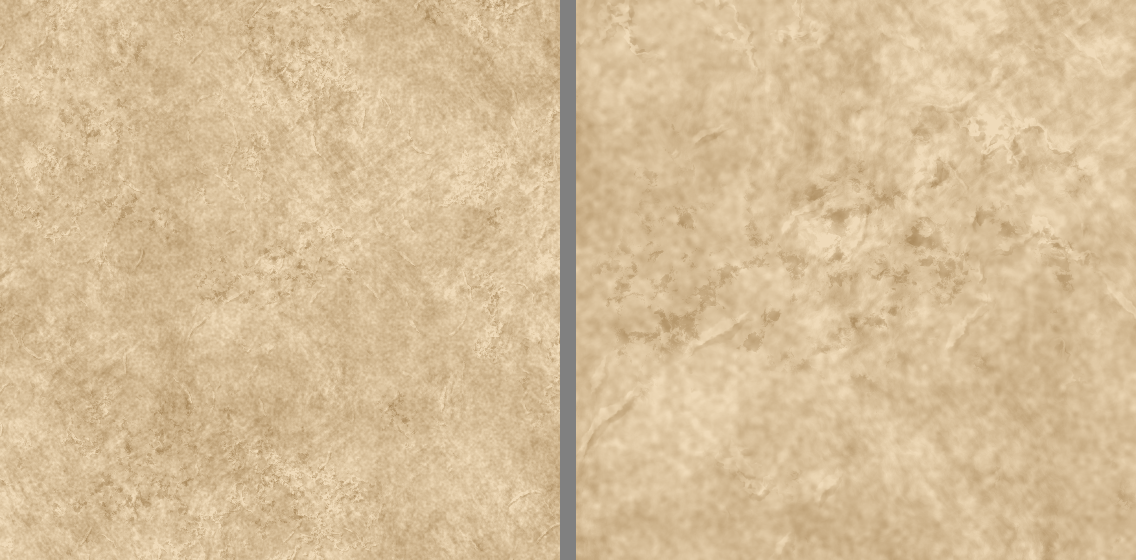
Left, the full canvas; right, a detail of the centre.
This texture is drawn by a three.js fragment shader. Its source:

```glsl
varying vec2 vUv;

float hash(vec2 p) {
  return fract(sin(dot(p, vec2(127.1, 311.7))) * 43758.5453);
}

float noise(vec2 p) {
  vec2 i = floor(p), f = fract(p);
  f = f * f * (3.0 - 2.0 * f);
  return mix(mix(hash(i), hash(i + vec2(1.0, 0.0)), f.x),
             mix(hash(i + vec2(0.0, 1.0)), hash(i + vec2(1.0, 1.0)), f.x), f.y);
}

// Fractal noise centred on zero
float fbm(vec2 p) {
  float sum = 0.0, amp = 1.0;
  for (int i = 0; i < 6; i++) {
    sum += amp * (noise(p) - 0.5);
    p = mat2(1.6, 1.2, -1.2, 1.6) * p + 7.3;
    amp *= 0.68;
  }
  return sum;
}

mat2 rotate(float a) {
  return mat2(cos(a), -sin(a), sin(a), cos(a));
}

// Short bent trowel scratches, gathered in clusters
float scratches(vec2 p) {
  vec2 g = p * 16.0;
  float cover = 0.0;
  for (int y = -1; y <= 1; y++) {
    for (int x = -1; x <= 1; x++) {
      vec2 cell = floor(g) + vec2(float(x), float(y));
      float h = hash(cell), k = hash(cell + 17.0), s = hash(cell + 41.0);
      float present = step(0.7, s + 0.9 * (noise(cell * 0.35 + 3.0) - 0.3));
      float angle = mix(0.4, 2.6, hash(cell + 5.0));
      vec2 d = rotate(angle) * (g - cell - vec2(h, k));
      d.y += (h - 0.5) * 2.0 * d.x * d.x;
      float reach = d.x / mix(0.15, 0.55, k);
      float width = mix(0.018, 0.065, s * h) * (1.0 - reach * reach);
      float stroke = 1.0 - smoothstep(-0.012, 0.015, abs(d.y) - width);
      cover = max(cover, present * stroke * mix(0.5, 1.0, k));
    }
  }
  return cover * smoothstep(0.2, 0.45, noise(p * 95.0));
}

// Ragged raised crumbs along noise contours
float flakes(vec2 p) {
  float patches = smoothstep(0.02, 0.4, fbm(p * 7.0 + 40.0));
  return patches * (1.0 - smoothstep(0.03, 0.12, abs(fbm(p * 18.0 + 11.0))));
}

float relief(vec2 p) {
  return max(scratches(p), 0.8 * flakes(p));
}

void main() {
  vec2 p = vUv;
  vec2 warped = p + 0.006 * vec2(fbm(p * 24.0), fbm(p * 24.0 + 31.0));

  // Cloudy wash and finer mottling
  float tone = 0.63 + 0.54 * fbm(warped * 7.0 + 2.0) + 0.1 * fbm(p * 2.5 + 60.0);
  tone += 0.44 * fbm(warped * 42.0 + 17.0);

  // Brushed smears in a few directions
  for (int i = 0; i < 3; i++) {
    float n = float(i);
    vec2 along = rotate(0.65 + n * 0.75) * warped;
    float patches = smoothstep(0.4, 0.75, noise(p * 10.0 + n * 23.0));
    tone += 0.48 * patches * fbm(along * vec2(32.0, 130.0) + n * 9.0);
  }

  // Raised plaster with shade at its lower right
  float raised = relief(warped);
  float shade = relief(warped + vec2(-0.0025, 0.003));
  tone += 0.55 * raised - 0.52 * max(shade - raised, 0.0);

  // Dark pits
  float worn = smoothstep(0.05, 0.45, fbm(p * 8.0 + 83.0));
  tone -= 0.75 * worn * smoothstep(0.1, 0.45, fbm(warped * 80.0 + 29.0));

  // Fine grain and slanted weave
  tone += 0.5 * (noise(p * 256.0 + 0.5) - 0.5);
  tone += 0.36 * (noise(rotate(0.7) * p * 210.0 + 5.0) - 0.5);
  tone += 0.36 * (noise(rotate(-0.8) * p * 290.0 + 9.0) - 0.5);

  vec3 sand = vec3(0.77, 0.66, 0.50);
  vec3 cream = vec3(0.89, 0.80, 0.66);
  gl_FragColor = vec4(mix(sand, cream, clamp(tone, -0.8, 1.4)), 1.0);
}
```
